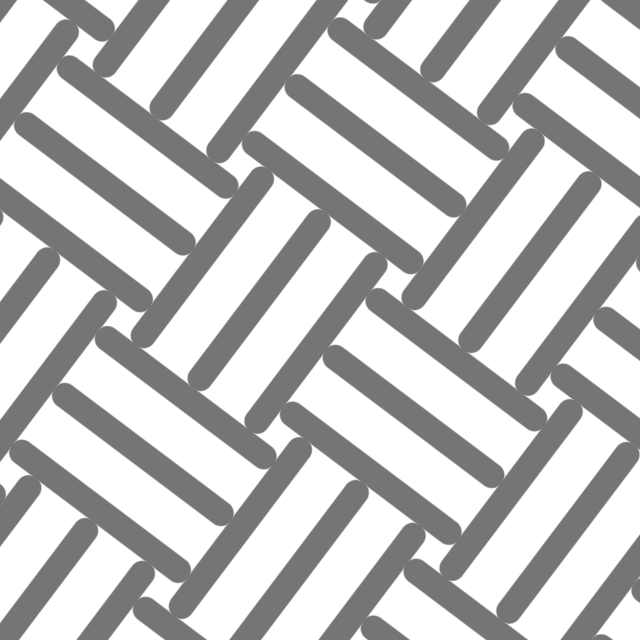
Reproduce this pattern procedurally as a Shadertoy shader.

```glsl
const vec3 PAPER = vec3(1.0);
const vec3 INK = vec3(0.46);

const float PITCH = 0.302;             // block size, in canvas heights
const float TILT = radians(37.0);
const vec2 ANCHOR = vec2(0.405, 0.531); // centre of one upright block

// Bar proportions, in block sizes
const float BAR_SPACING = 0.368;
const float BAR_HALF_LENGTH = 0.507;
const float BAR_RADIUS = 0.0655;

vec2 rotate(vec2 p, float angle) {
    float c = cos(angle), s = sin(angle);
    return vec2(c * p.x - s * p.y, s * p.x + c * p.y);
}

// Distance to three parallel round-ended bars lying along x
float threeBars(vec2 p, float spacing, float halfLength, float radius) {
    float row = clamp(floor(p.y / spacing + 0.5), -1.0, 1.0);
    p.y -= row * spacing;
    p.x -= clamp(p.x, -halfLength, halfLength);
    return length(p) - radius;
}

// Blocks alternate direction like a checkerboard; bar tips reach into neighbours
float basketWeave(vec2 p) {
    vec2 home = floor(p + 0.5);
    float nearest = 1e3;
    for (int y = -1; y <= 1; y++) {
        for (int x = -1; x <= 1; x++) {
            vec2 cell = home + vec2(x, y);
            vec2 local = p - cell;
            bool upright = mod(cell.x + cell.y, 2.0) < 0.5;
            float d = threeBars(upright ? local.yx : local,
                                BAR_SPACING, BAR_HALF_LENGTH, BAR_RADIUS);
            nearest = min(nearest, d);
        }
    }
    return nearest;
}

void mainImage(out vec4 fragColor, in vec2 fragCoord) {
    vec2 uv = fragCoord / iResolution.y;
    vec2 p = rotate(uv - ANCHOR, TILT) / PITCH;

    // Edge softness of about one pixel
    float pixel = 1.0 / (iResolution.y * PITCH);
    float ink = 1.0 - smoothstep(-pixel, pixel, basketWeave(p));

    fragColor = vec4(mix(PAPER, INK, ink), 1.0);
}
```
